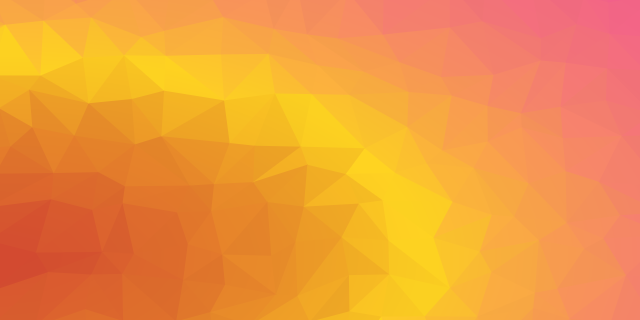
A WebGL 1 fragment shader for this background:

```glsl
precision highp float;

uniform vec2 u_resolution;

vec2 hash2(vec2 cell) {
  return fract(sin(vec2(dot(cell, vec2(127.1, 311.7)), dot(cell, vec2(269.5, 183.3)))) * 43758.5);
}

float cross2(vec2 a, vec2 b) {
  return a.x * b.y - a.y * b.x;
}

// Jittered mesh vertex, in canvas heights
vec2 meshVertex(vec2 cell) {
  return (cell + 0.68 * (hash2(cell) - 0.5)) / vec2(7.3, 8.8);
}

float blend(float start, float end, float t) {
  return clamp((t - start) / (end - start), 0.0, 1.0);
}

// Red core, orange, yellow ring, then salmon to pink
vec3 sunsetRamp(float t) {
  vec3 color = mix(vec3(0.83, 0.29, 0.19), vec3(0.85, 0.37, 0.18), blend(0.06, 0.28, t));
  color = mix(color, vec3(0.88, 0.46, 0.17), blend(0.28, 0.48, t));
  color = mix(color, vec3(0.91, 0.56, 0.16), blend(0.48, 0.68, t));
  color = mix(color, vec3(0.95, 0.69, 0.14), blend(0.68, 0.84, t));
  color = mix(color, vec3(0.99, 0.82, 0.13), blend(0.84, 0.99, t));
  color = mix(color, vec3(0.98, 0.71, 0.22), blend(1.01, 1.13, t));
  color = mix(color, vec3(0.97, 0.61, 0.31), blend(1.13, 1.31, t));
  color = mix(color, vec3(0.96, 0.51, 0.42), blend(1.31, 1.52, t));
  color = mix(color, vec3(0.95, 0.45, 0.47), blend(1.52, 1.69, t));
  return mix(color, vec3(0.95, 0.38, 0.54), blend(1.69, 1.97, t));
}

// Elliptical distance from the glow at the left edge
float glowDistance(vec2 p) {
  return length((p - vec2(0.0, 0.2)) / vec2(1.33, 0.63));
}

// Signed distance to an edge, positive on its left
float edgeDistance(vec2 p, vec2 a, vec2 b) {
  return cross2(normalize(b - a), p - a);
}

// Facet colour weighted by its smooth coverage
vec4 facet(vec2 p, vec2 a, vec2 b, vec2 c) {
  float inside = min(edgeDistance(p, a, b), min(edgeDistance(p, b, c), edgeDistance(p, c, a)));
  float coverage = clamp(inside * u_resolution.y + 0.5, 0.0, 1.0);
  vec2 center = (a + b + c) / 3.0;
  float shade = hash2(floor(center * 200.0)).x - 0.5;
  float t = glowDistance(mix(center, p, 0.2)) + 0.05 * shade;
  return vec4(sunsetRamp(t) * (1.0 + 0.02 * shade), 1.0) * coverage;
}

// Split a quad along the diagonal that gives the fuller triangles
vec4 splitQuad(vec2 p, vec2 a, vec2 b, vec2 c, vec2 d) {
  float areaAC = min(cross2(b - a, c - a), cross2(c - a, d - a));
  float areaBD = min(cross2(b - a, d - a), cross2(c - b, d - b));
  if (areaAC > areaBD) return facet(p, a, b, c) + facet(p, a, c, d);
  return facet(p, a, b, d) + facet(p, b, c, d);
}

void main() {
  vec2 p = gl_FragCoord.xy / u_resolution.y;
  vec2 home = floor(p * vec2(7.3, 8.8));

  // Faint base weight fills any seam
  vec4 total = vec4(sunsetRamp(glowDistance(p)), 1.0) * 0.001;
  for (int y = -1; y <= 1; y++) {
    for (int x = -1; x <= 1; x++) {
      vec2 cell = home + vec2(float(x), float(y));
      total += splitQuad(p, meshVertex(cell), meshVertex(cell + vec2(1.0, 0.0)),
                         meshVertex(cell + 1.0), meshVertex(cell + vec2(0.0, 1.0)));
    }
  }
  gl_FragColor = vec4(total.rgb / total.a, 1.0);
}
```
